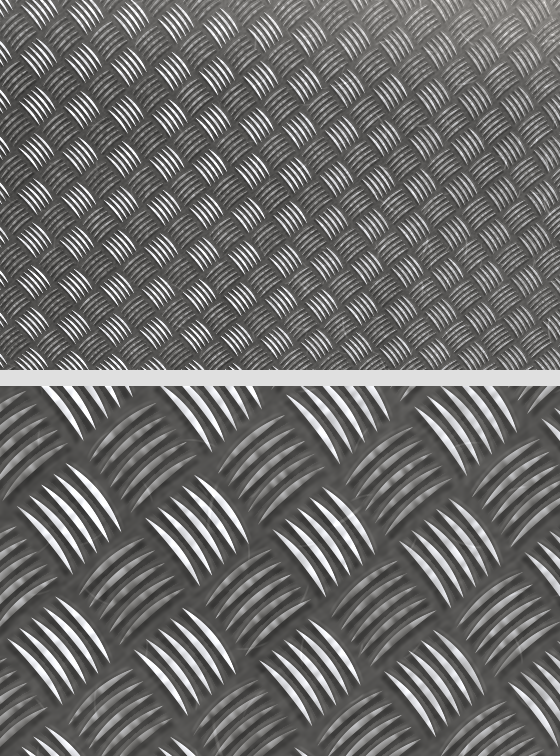
Top, the full canvas; bottom, a detail of the centre.
Write a WebGL 2 fragment shader that draws this texture.

```glsl
#version 300 es
precision highp float;

uniform vec2 u_resolution;
out vec4 fragColor;

float hash(vec2 p) {
    vec3 q = fract(p.xyx * vec3(0.1031, 0.1030, 0.0973));
    q += dot(q, q.yzx + 33.33);
    return fract((q.x + q.y) * q.z);
}

float noise(vec2 p) {
    vec2 i = floor(p), f = fract(p);
    f = f * f * (3.0 - 2.0 * f);
    return mix(mix(hash(i), hash(i + vec2(1, 0)), f.x),
               mix(hash(i + vec2(0, 1)), hash(i + vec2(1, 1)), f.x), f.y);
}

mat2 rotation(float a) {
    return mat2(cos(a), -sin(a), sin(a), cos(a));
}

// One faint, randomly turned scratch in some cells of a grid
float scratches(vec2 p, float pixel) {
    vec2 id = floor(p), f = fract(p) - 0.5;
    f = rotation(6.283 * hash(id + 5.1)) * f;
    f.y += 0.5 * f.x * f.x + 0.2 * (hash(id + 9.4) - 0.5);
    float reach = 0.15 + 0.25 * hash(id + 2.7);
    float line = 1.0 - smoothstep(0.004, 0.012 + pixel, abs(f.y));
    return line * smoothstep(reach, reach * 0.5, abs(f.x)) * step(0.6, hash(id + 7.7));
}

void main() {
    vec2 uv = gl_FragCoord.xy / u_resolution;
    vec2 p = (gl_FragCoord.xy - 0.5 * u_resolution) / u_resolution.y;

    // Slightly tilted plate, turned so the checker cells become unit squares
    vec2 plate = vec2(1.01 * p.x, 0.97 * p.y - 0.02 * p.x);
    plate = plate / (1.0 + 0.12 * p.y - 0.02 * p.x) - vec2(0.042, 0.026);
    vec2 q = rotation(0.68) * plate / 0.0817;
    float pixel = 1.0 / (0.0817 * u_resolution.y);

    // Alternate cells hold bars at right angles to each other
    vec2 cell = floor(q + 0.5);
    vec2 local = q - cell;
    bool lit = mod(cell.x + cell.y, 2.0) < 0.5;
    float along = lit ? local.y : local.x;
    float across = lit ? local.x : local.y;

    // Five slender bowed bars, tapering to points
    across += 0.24 * along * along - 0.02;
    float bar = clamp(floor(across / 0.175 + 0.5), -2.0, 2.0);
    float offset = across - bar * 0.175;
    float taper = 1.0 - along * along / 0.235;
    float halfWidth = 0.037 * max(taper, 0.0);
    float edge = abs(offset) - halfWidth;
    float mask = (1.0 - smoothstep(-0.5 * pixel, 0.6 * pixel, edge)) * smoothstep(0.0, 0.12, taper);

    // Brushed sheet, lighter toward the top and the right
    float grain = noise(p * 190.0) - 0.5;
    float cloud = noise(p * 7.0) - 0.5;
    float glow = smoothstep(0.7, 1.08, uv.y + 0.1 * (uv.x - 0.5));
    float value = 0.303 + 0.04 * uv.x + 0.15 * glow * (0.6 + 0.7 * uv.x);
    value += 0.05 * grain + 0.03 * cloud;
    value += 0.04 * (noise(rotation(0.68) * p * vec2(60.0, 300.0)) - 0.5);

    // Soft shade beside each bar, with a thin reflected rim opposite
    float span = smoothstep(0.0, 0.3, taper);
    float shade = smoothstep(0.06, 0.0, abs(offset + 0.055) - halfWidth * 0.4);
    float rim = smoothstep(0.03, 0.0, abs(offset - halfWidth - 0.035));
    value -= span * (0.075 * shade - 0.06 * rim * (0.4 + uv.x));

    // Bar brightness: mirror-like one way, dull and scuffed the other
    float cellTone = hash(cell + 40.0) - 0.5;
    float barTone = hash(cell * 5.0 + vec2(bar, 17.0)) - 0.5;
    float scuff = noise(vec2(along * 16.0, bar * 7.0) + cell * 13.0) - 0.5;
    float crest = offset / max(halfWidth, 0.01);
    float dimming = smoothstep(0.3, 1.0, uv.x + 0.15 * glow);
    float bright = mix(0.96, 0.71, dimming) + 0.10 * barTone + 0.18 * scuff + 0.07 * crest;
    bright -= 0.14 * smoothstep(0.5, 0.0, taper);
    float dull = 0.49 + 0.13 * uv.x + 0.08 * glow;
    dull += 0.08 * cellTone + 0.10 * barTone + 0.24 * scuff + 0.10 * crest;
    value = mix(value, lit ? bright : dull, mask);

    // Wear on two scales
    float wear = scratches(p * 9.0 + 3.0, 9.0 / u_resolution.y)
               + 0.7 * scratches(p * 21.0 + 11.0, 21.0 / u_resolution.y);
    value += wear * 0.11 * (0.4 + uv.x);

    // Warm grey sheet, cool highlights
    vec3 tint = mix(vec3(1.01, 1.0, 0.98), vec3(0.99, 0.995, 1.015), smoothstep(0.35, 0.9, value));
    tint = mix(tint, vec3(1.03, 1.0, 0.96), 0.6 * glow * uv.x);
    fragColor = vec4(clamp(value * tint, 0.0, 1.0), 1.0);
}
```
